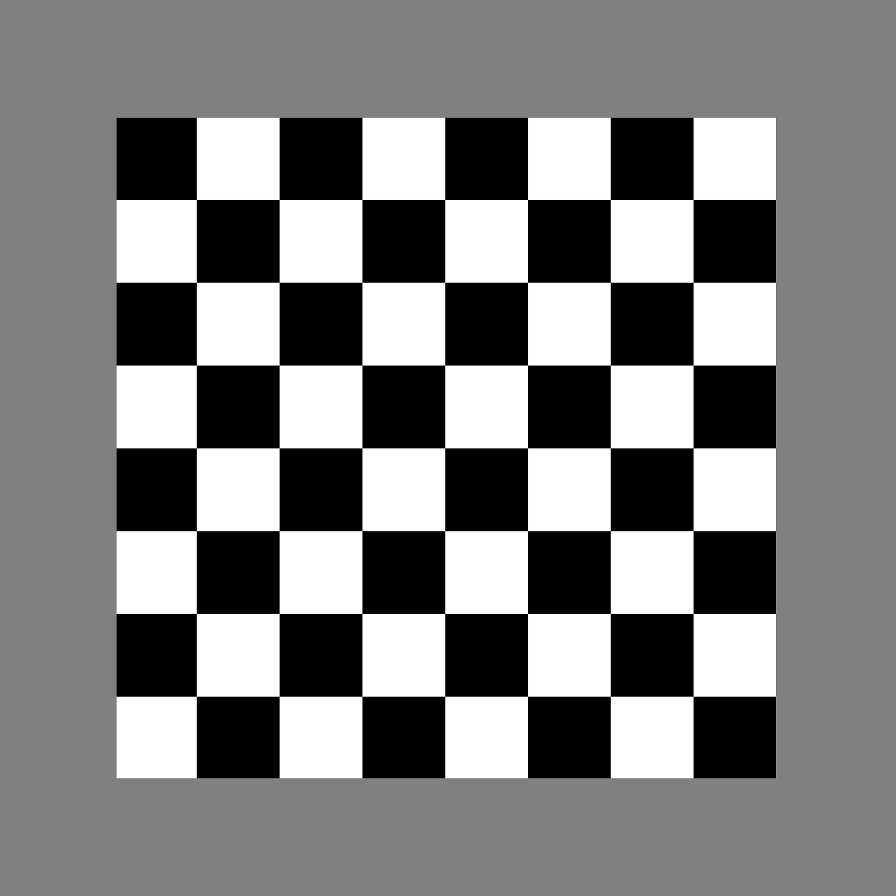
A Shadertoy shader for this pattern:

```glsl
// Black and white 8 by 8 checkerboard, centred on a plain grey ground.

const vec3 GROUND_COLOR = vec3(0.5);
const vec3 DARK_COLOR   = vec3(0.0);
const vec3 LIGHT_COLOR  = vec3(1.0);

const float CELL_SIZE   = 0.0924;                // pitch of the squares
const vec2 GRID_CENTER  = vec2(0.4969, 0.4996);  // crossing of the middle lines
const vec2 BOARD_MIN    = vec2(0.1302, 0.1315);  // the outer cells are trimmed here
const vec2 BOARD_MAX    = vec2(0.8667, 0.8685);

// Square wave of period 2 in -1..1, positive on 0..1, box filtered over one pixel
vec2 squareWave(vec2 x, float pixel) {
    vec2 signedDistance = 0.5 - 2.0 * abs(fract(0.5 * x + 0.25) - 0.5);
    return clamp(2.0 * signedDistance / pixel, -1.0, 1.0);
}

// Share of the pixel that lies inside an axis-aligned rectangle
float rectangleCoverage(vec2 p, vec2 low, vec2 high, float pixel) {
    vec2 inside = min(p - low, high - p);
    vec2 coverage = clamp(inside / pixel + 0.5, 0.0, 1.0);
    return coverage.x * coverage.y;
}

void mainImage(out vec4 fragColor, in vec2 fragCoord) {
    float pixel = 1.0 / min(iResolution.x, iResolution.y);
    vec2 p = (fragCoord - 0.5 * iResolution.xy) * pixel + 0.5;

    // Alternating squares
    vec2 wave = squareWave((p - GRID_CENTER) / CELL_SIZE, pixel / CELL_SIZE);
    vec3 board = mix(DARK_COLOR, LIGHT_COLOR, 0.5 + 0.5 * wave.x * wave.y);

    // Board over the ground
    float coverage = rectangleCoverage(p, BOARD_MIN, BOARD_MAX, pixel);
    fragColor = vec4(mix(GROUND_COLOR, board, coverage), 1.0);
}
```
